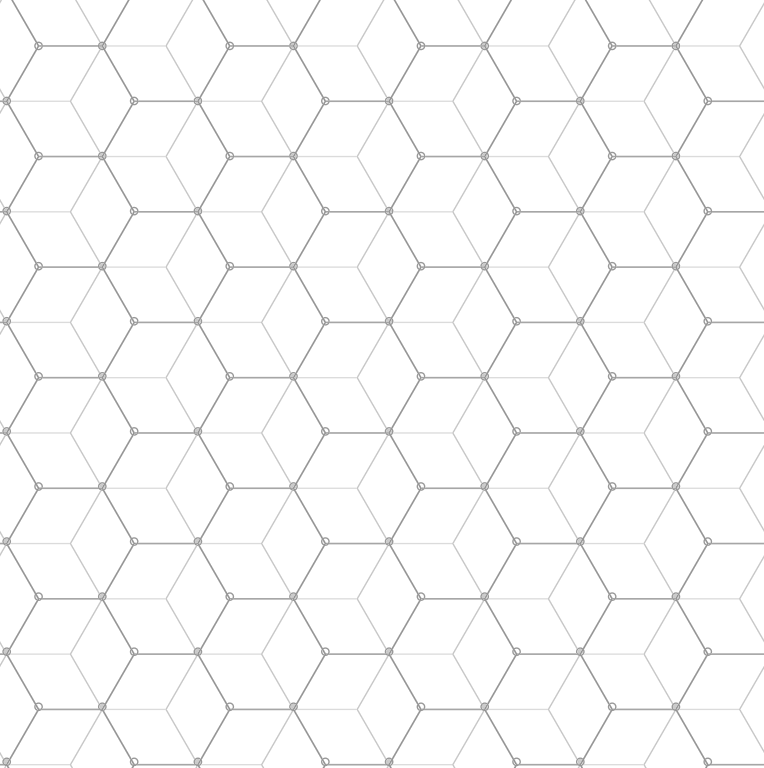
Write a Shadertoy shader that draws this pattern.

```glsl
const float ROOT3 = 1.7320508;

// Offset from the nearest hexagon centre; hexagon sides have length 1
vec2 hexLocal(vec2 p) {
    vec2 cell = vec2(3.0, ROOT3);
    vec2 a = mod(p + 0.5 * cell, cell) - 0.5 * cell;
    vec2 b = mod(p, cell) - 0.5 * cell;
    return dot(a, a) < dot(b, b) ? a : b;
}

float segmentDistance(vec2 p, vec2 end) {
    return length(p - end * clamp(dot(p, end) / dot(end, end), 0.0, 1.0));
}

// Coverage of a line of the given width, softened over one pixel
float stroke(float dist, float width, float pixel) {
    return clamp((0.5 * width - abs(dist)) / pixel + 0.5, 0.0, 1.0);
}

void mainImage(out vec4 fragColor, in vec2 fragCoord) {
    vec2 uv = vec2(fragCoord.x, iResolution.y - fragCoord.y) / iResolution.y;
    float pixel = 12.05 / iResolution.y;
    float tone = 1.0;

    // Pale spokes that turn each hexagon into a cube
    vec2 h = hexLocal(uv * vec2(12.05, 12.03) - vec2(2.605, 0.72));
    vec2 folded = vec2(h.x, abs(h.y));
    float flatSpoke = segmentDistance(h, vec2(-1.0, 0.0));
    float slantSpoke = segmentDistance(folded, vec2(0.5, 0.5 * ROOT3));
    tone = min(tone, mix(1.0, 0.86, stroke(flatSpoke, 0.021, pixel)));
    tone = min(tone, mix(1.0, 0.78, stroke(slantSpoke, 0.022, pixel)));

    // Darker hexagon outline
    float flatEdge = 0.5 * ROOT3 - folded.y;
    float slantEdge = 0.5 * ROOT3 - dot(abs(h), vec2(0.5 * ROOT3, 0.5));
    tone = min(tone, mix(1.0, 0.65, stroke(flatEdge, 0.026, pixel)));
    tone = min(tone, mix(1.0, 0.59, stroke(slantEdge, 0.026, pixel)));

    // Rings on the corners, on a slightly tighter row spacing
    h = hexLocal(uv * vec2(12.05, 12.077) - vec2(2.605, 0.722));
    folded = vec2(h.x, abs(h.y));
    float spokeCorner = min(length(h + vec2(1.0, 0.0)), length(folded - vec2(0.5, 0.5 * ROOT3)));
    float openCorner = min(length(h - vec2(1.0, 0.0)), length(folded - vec2(-0.5, 0.5 * ROOT3)));
    float ring = min(spokeCorner, openCorner) - 0.057;
    tone = min(tone, mix(1.0, 0.8, stroke(spokeCorner, 0.1, pixel)));
    tone = min(tone, mix(1.0, 0.6, stroke(ring, 0.022, pixel)));

    fragColor = vec4(vec3(tone), 1.0);
}
```
